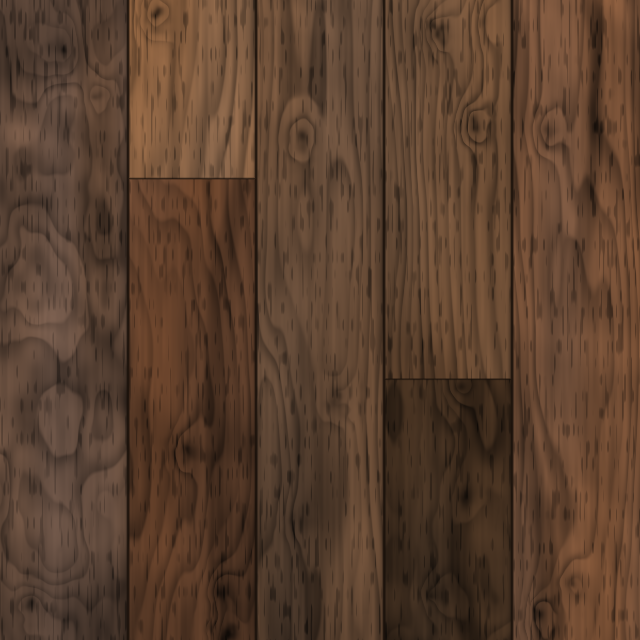
A WebGL 1 fragment shader for this texture:

```glsl
precision highp float;
// Walnut floor: five columns of long planks with grain, streaks, knots and dark seams.

uniform vec2 u_resolution;

#define COLUMNS 5.0
#define SEAM_WIDTH 0.0036
#define JOINT_WIDTH 0.0022
#define RING_DENSITY 7.0
#define RING_DEPTH 0.30
#define STREAK_DEPTH 0.30
#define FIBRE_DEPTH 0.22
#define PORE_DEPTH 0.28
#define KNOTS 3
#define SEAM_COLOR vec3(0.10, 0.065, 0.04)

float hash(vec2 p) {
    vec3 q = fract(p.xyx * vec3(0.1031, 0.1030, 0.0973));
    q += dot(q, q.yzx + 33.33);
    return fract((q.x + q.y) * q.z);
}

float noise(vec2 p) {
    vec2 i = floor(p), f = fract(p);
    f = f * f * f * (f * (f * 6.0 - 15.0) + 10.0);
    return mix(mix(hash(i), hash(i + vec2(1.0, 0.0)), f.x),
               mix(hash(i + vec2(0.0, 1.0)), hash(i + 1.0), f.x), f.y);
}

float fbm(vec2 p) {
    float sum = 0.0, gain = 0.6;
    for (int i = 0; i < 3; i++) {
        sum += gain * noise(p);
        p = p * 2.03 + 17.3;
        gain *= 0.42;
    }
    return sum;
}

// Height of the butt joint in a column; negative where one plank fills it.
float jointHeight(float column) {
    if (column == 1.0) return 0.721;
    if (column == 3.0) return 0.4075;
    return -1.0;
}

// Base colour in rgb, amount of curly figure in a.
vec4 plankStyle(float column, bool upper) {
    if (column == 0.0) return vec4(0.325, 0.245, 0.195, 0.90);
    if (column == 1.0) return upper ? vec4(0.470, 0.338, 0.235, 0.08)
                                    : vec4(0.345, 0.225, 0.150, 0.30);
    if (column == 2.0) return vec4(0.365, 0.264, 0.188, 0.12);
    if (column == 3.0) return upper ? vec4(0.385, 0.275, 0.190, 0.10)
                                    : vec4(0.275, 0.195, 0.130, 0.65);
    return vec4(0.410, 0.282, 0.198, 0.16);
}

// x: bend of the grain around knots, y: darkness of the knots.
vec2 knots(vec2 p, float column, float plank) {
    vec2 result = vec2(0.0);
    for (int i = 0; i < KNOTS; i++) {
        vec2 key = vec2(plank * 7.0 + 3.0, float(i) * 13.0 + 5.0);
        vec2 center = vec2((column + 0.2 + 0.6 * hash(key)) / COLUMNS, hash(key + 41.0));
        vec2 d = (p - center) * vec2(1.0, 0.7);
        d += 0.008 * (vec2(noise(p * 55.0), noise(p * 55.0 + 9.0)) - 0.5);
        float r2 = dot(d, d), strength = 0.3 + 0.7 * hash(key + 83.0);
        float halo = exp(-r2 * 1500.0);
        result += strength * vec2(halo, 0.16 * halo + 0.42 * exp(-r2 * 24000.0));
    }
    return result;
}

vec3 wood(vec2 p, float column, bool upper) {
    vec4 style = plankStyle(column, upper);
    float plank = column * 2.0 + (upper ? 1.0 : 0.0);
    float figure = style.a;
    vec2 q = p + vec2(plank * 3.71, plank * 5.37);
    vec2 knot = knots(p, column, plank);

    // Growth rings: contours of a field stretched along the plank
    float field = fbm(q * vec2(9.0, mix(1.1, 5.5, figure)));
    float rings = RING_DENSITY * (field + q.x * 6.0 * (1.0 - figure)) + 2.5 * knot.x;
    float phase = fract(rings);
    float ring = smoothstep(0.0, 0.85, phase) * (1.0 - smoothstep(0.78, 1.0, phase));
    ring *= ring * (0.35 + noise(vec2(floor(rings) * 3.7, q.y * 3.0)));

    // Dark mineral streaks, cloudy figure, fibres and pores
    float sway = 1.6 * noise(q * vec2(4.0, 2.5));
    float streak = smoothstep(0.52, 0.9, noise(vec2(q.x * 23.0 + sway * 1.5, q.y * 1.3)));
    float cloud = fbm(q * vec2(8.0, 6.0) + sway) - 0.48;
    float curl = noise(vec2(q.x * 6.0 + sway, q.y * 17.0 + q.x * 9.0 + sway * 2.0)) - 0.5;
    float fibre = 0.6 * noise(q * vec2(210.0, 9.0)) + 0.4 * noise(q * vec2(95.0, 4.0)) - 0.5;
    float pore = smoothstep(0.66, 0.95, noise(q * vec2(300.0, 38.0)));

    float shade = 1.15 - RING_DEPTH * ring - STREAK_DEPTH * streak * (1.0 - 0.4 * figure)
        + FIBRE_DEPTH * fibre - PORE_DEPTH * pore
        + cloud * (0.16 + 0.65 * figure) + curl * (0.07 + 0.22 * figure) - knot.y;
    vec3 tint = mix(vec3(0.96, 1.0, 1.07), vec3(1.05, 1.0, 0.92),
                    noise(q * vec2(15.0, 1.8) + 7.0));
    return style.rgb * tint * max(shade, 0.2);
}

void main() {
    vec2 p = gl_FragCoord.xy / u_resolution;
    float pixel = 1.0 / min(u_resolution.x, u_resolution.y);
    float column = min(floor(p.x * COLUMNS), COLUMNS - 1.0);
    float joint = jointHeight(column);
    vec3 color = wood(p, column, p.y > joint);
    color *= mix(0.94, 1.05, p.y);

    // Bevelled seams between columns, thinner joints across them
    float nearest = clamp(floor(p.x * COLUMNS + 0.5), 1.0, COLUMNS - 1.0) / COLUMNS;
    float side = p.x - nearest;
    float seamDist = abs(side) - 0.5 * SEAM_WIDTH;
    float jointDist = abs(p.y - joint) - 0.5 * JOINT_WIDTH;
    color *= 1.0 - 0.22 * exp(-max(seamDist, 0.0) * 260.0);
    color *= 1.0 + 0.16 * exp(-pow((side - SEAM_WIDTH * 1.2) / 0.0015, 2.0));
    float seam = 1.0 - smoothstep(-pixel, pixel, seamDist);
    float cut = 1.0 - smoothstep(-pixel, pixel, jointDist);
    color = mix(color, SEAM_COLOR, max(0.9 * seam, 0.8 * cut));

    gl_FragColor = vec4(color, 1.0);
}
```
